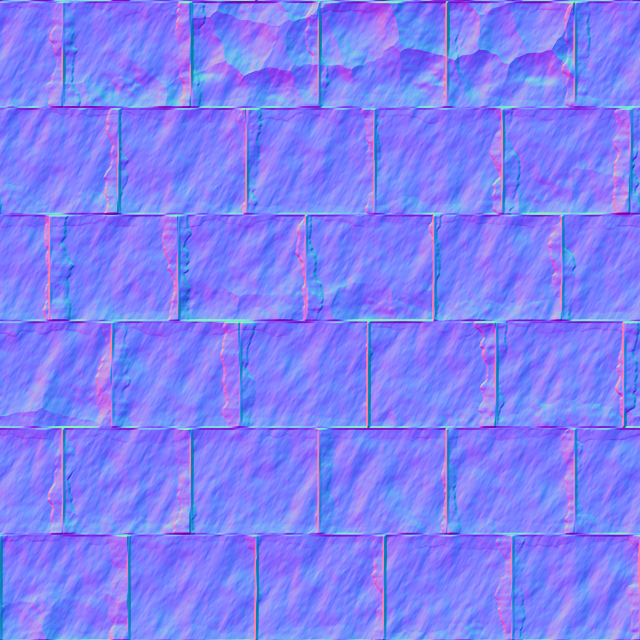
This texture map is drawn by a three.js fragment shader. Its source:

```glsl
// Tangent-space normal map of a rough-hewn stone block wall, six courses of five blocks.
varying vec2 vUv;

const vec2 BLOCKS = vec2(5.0, 6.0);
const float SIDE_FLOOR = -0.0065;
const float BED_FLOOR = -0.0028;

float hash(vec2 p) {
  vec3 q = fract(p.xyx * vec3(0.1031, 0.1030, 0.0973));
  q += dot(q, q.yzx + 33.33);
  return fract((q.x + q.y) * q.z);
}

// Value noise that repeats after the given period.
float noise(vec2 p, vec2 period) {
  vec2 i = floor(p), f = p - i;
  vec2 u = f * f * f * (f * (f * 6.0 - 15.0) + 10.0);
  vec2 a = mod(i, period), b = mod(i + 1.0, period);
  return mix(mix(hash(a), hash(vec2(b.x, a.y)), u.x),
             mix(hash(vec2(a.x, b.y)), hash(b), u.x), u.y);
}

// Three octaves for ragged outlines.
float ragged(vec2 uv, float frequency, float shift) {
  vec2 p = uv * frequency + shift;
  return 0.6 * noise(p, vec2(frequency)) + 0.27 * noise(p * 3.0, vec2(frequency * 3.0))
       + 0.13 * noise(p * 7.0, vec2(frequency * 7.0));
}

// Fine tooling, drawn out along a steep rising diagonal.
float grain(vec2 uv) {
  float sum = 0.0, frequency = 16.0, weight = 0.1;
  for (int i = 0; i < 4; i++) {
    vec2 q = vec2(2.0 * uv.x - uv.y, 0.5 * uv.x + uv.y) * frequency;
    // The common period keeps both sheared axes seamless.
    sum += weight * (noise(q + float(i) * 5.3, vec2(1.0, 0.5) * frequency) - 0.5) / frequency;
    frequency *= 2.0;
    weight *= 0.85;
  }
  return sum;
}

// Rounded lumps of uneven size, as domes over scattered centres.
float lumps(vec2 uv, float count) {
  vec2 p = uv * count + 0.2 * vec2(ragged(uv, 20.0, 1.7), ragged(uv, 20.0, 9.2));
  vec2 cell = floor(p);
  float nearest = 4.0;
  for (int y = -1; y <= 1; y++) {
    for (int x = -1; x <= 1; x++) {
      vec2 c = cell + vec2(float(x), float(y));
      vec2 id = mod(c, count);
      vec2 d = c + 0.15 + 0.7 * vec2(hash(id + 3.1), hash(id + 17.9)) - p;
      nearest = min(nearest, dot(d, d) - 0.25 * hash(id + 41.0));
    }
  }
  return -0.032 * (min(nearest, 0.4) - 0.1);
}

// Material lost along an edge: a sloping band that ends in a steep scarp.
float chip(float d, float width, float slope, float scarp) {
  return slope * max(width - d, 0.0) + scarp * (1.0 - smoothstep(width - 0.004, width, d));
}

// Chip width along an upright edge, mostly a function of height.
float sideChipWidth(vec2 uv, vec2 id, float shift) {
  float along = ragged(vec2(id.x * 0.37, uv.y), 20.0, shift);
  float across = ragged(uv, 40.0, shift);
  return 0.05 * (0.7 * along + 0.12 * across + 0.5 * hash(id + shift) - 0.4);
}

// Shift of each course, in block widths.
float courseOffset(float course) {
  float drift = step(1.5, course) * step(course, 4.5);
  return 0.49 * mod(course, 2.0) - drift * (0.1 - 0.025 * (course - 3.0));
}

// Share of a block face that is broken into lumps.
float lumpMask(vec2 id, vec2 f, float rag) {
  float cobbled = step(4.5, id.y) * step(0.5, id.x) * step(id.x, 3.5);
  float edge = f.y + 0.4 * (rag - 0.5);
  float low = 0.7 * step(0.8, hash(id + 61.0)) * (1.0 - smoothstep(0.15, 0.5, edge));
  return mix(low, smoothstep(0.1, 0.35, edge), cobbled);
}

float wallHeight(vec2 uv) {
  // Block and position inside it.
  float y = uv.y * BLOCKS.y + 0.012;
  float course = mod(floor(y), BLOCKS.y);
  float wobble = 0.008 * (ragged(uv, 20.0, 4.4) - 0.5);
  float x = uv.x * BLOCKS.x - courseOffset(course) + wobble;
  vec2 id = vec2(mod(floor(x), BLOCKS.x), course);
  vec2 f = fract(vec2(x, y));
  vec2 lowEdge = f / BLOCKS, highEdge = (1.0 - f) / BLOCKS;

  // Gently bulging face with grain and lumps.
  float rag = ragged(uv, 18.0, 2.6);
  float h = grain(uv) + 0.4 * lowEdge.y * highEdge.y;
  h += lumps(uv, 11.0) * lumpMask(id, f, rag);

  // Chipped sides, then ragged bottom and top.
  float bite = 0.003 * smoothstep(0.3, 0.75, ragged(uv, 16.0, 3.3));
  h -= chip(lowEdge.x, sideChipWidth(uv, id, 7.3), 0.2, bite);
  h -= chip(highEdge.x, sideChipWidth(uv, id, 13.8), 0.26, bite);
  float bottom = 0.006 + 0.024 * rag + 0.05 * max(rag + hash(id + 23.0) - 1.1, 0.0);
  float top = 0.002 + 0.03 * ragged(uv, 21.0, 5.9);
  h -= chip(lowEdge.y, bottom, 0.12, 0.0);
  h -= chip(highEdge.y, top, 0.09, 0.2 * bite);

  // Narrow joints: upright ones cut deep, beds stay shallow.
  float sideOpen = smoothstep(0.0, 0.0045, lowEdge.x) * smoothstep(0.0, 0.002, highEdge.x);
  float bedOpen = smoothstep(0.0, 0.003, min(lowEdge.y, highEdge.y));
  return mix(BED_FLOOR, mix(SIDE_FLOOR, h, sideOpen), bedOpen);
}

void main() {
  // Central differences wide enough to smooth the edges.
  vec2 e = vec2(0.001, 0.0);
  float dx = wallHeight(vUv + e.xy) - wallHeight(vUv - e.xy);
  float dy = wallHeight(vUv + e.yx) - wallHeight(vUv - e.yx);
  vec3 normal = normalize(vec3(-dx, dy, 2.0 * e.x));
  gl_FragColor = vec4(0.5 + 0.5 * normal, 1.0);
}
```
